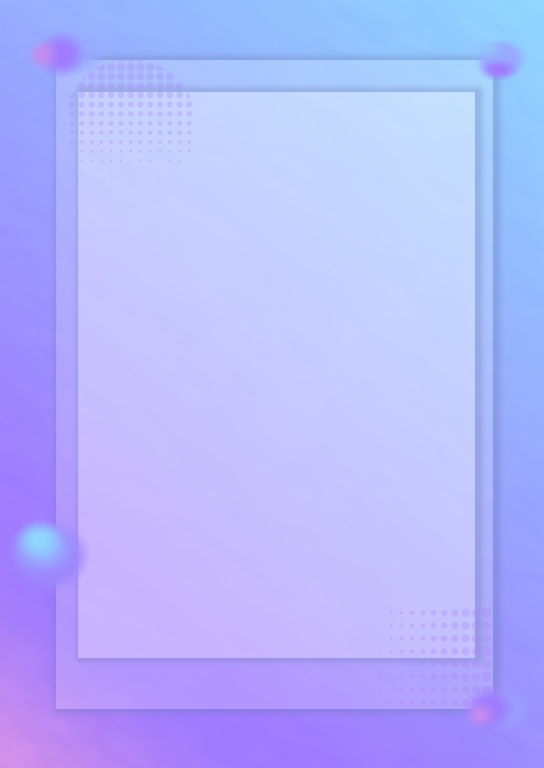
A Shadertoy shader for this background:

```glsl
// Two translucent panels over a diagonal violet-to-cyan gradient, with soft
// glossy balls and halftone patches. Built from box distances, elliptical
// glows, repeated dots and stretched value noise; the canvas height is 1.

#define ASPECT 0.7070
#define GRAIN 0.030
#define OUTER_WHITE 0.20
#define INNER_WHITE 0.26
#define SHADOW_WIDTH 0.011
#define SHADOW_DEPTH 0.30
#define DOT_OPACITY 0.30

const vec3 PINK = vec3(0.86, 0.58, 0.90);
const vec3 VIOLET = vec3(0.625, 0.485, 0.995);
const vec3 PERIWINKLE = vec3(0.595, 0.665, 0.995);
const vec3 CYAN = vec3(0.56, 0.84, 0.995);
const vec3 ORCHID = vec3(0.66, 0.52, 0.96);
const vec3 SHADE = vec3(0.40, 0.46, 0.70);

float hash(vec2 p) {
    p = fract(p * vec2(0.1031, 0.1137));
    p += dot(p, p.yx + 33.3);
    return fract((p.x + p.y) * p.x * 7.1);
}

float noise(vec2 p) {
    vec2 i = floor(p), f = fract(p);
    f = f * f * (3.0 - 2.0 * f);
    return mix(mix(hash(i), hash(i + vec2(1, 0)), f.x),
               mix(hash(i + vec2(0, 1)), hash(i + vec2(1, 1)), f.x), f.y);
}

// Streaks running down to the right, centred on zero
float streaks(vec2 p) {
    vec2 q = mat2(0.85, 0.53, -0.53, 0.85) * p;
    q = vec2(p.x * 0.85 - p.y * 0.53, p.x * 0.53 + p.y * 0.85) * vec2(22.0, 55.0);
    float sum = 0.0, weight = 0.5;
    for (int k = 0; k < 3; k++) {
        sum += weight * (noise(q + 40.0) - 0.5);
        q = q * 1.9 + 7.3;
        weight *= 0.5;
    }
    return sum;
}

vec3 backdrop(vec2 p) {
    float along = dot(p, vec2(0.635, 0.77));
    float t = clamp((along - 0.268) / 0.952, 0.0, 1.0);
    vec3 col = mix(VIOLET, PERIWINKLE, smoothstep(0.0, 1.0, t / 1.1 + 0.04));
    col = mix(VIOLET, PERIWINKLE, min(t * 2.0, 1.0));
    col = mix(col, CYAN, max(t * 2.0 - 1.0, 0.0));
    float corner = 1.0 - smoothstep(-0.06, 0.22, along);
    col = mix(col, PINK, corner);
    return col + GRAIN * (1.0 + 2.0 * corner) * streaks(p) * vec3(1.0, 1.0, 0.3);
}

float boxDistance(vec2 p, vec2 lo, vec2 hi) {
    vec2 d = abs(p - 0.5 * (lo + hi)) - 0.5 * (hi - lo);
    return length(max(d, 0.0)) + min(max(d.x, d.y), 0.0);
}

// White glass sheet with a shadow falling to the right, outside it only
vec3 panel(vec3 col, vec2 p, vec2 lo, vec2 hi, float white, float aa) {
    float inside = smoothstep(aa, -aa, boxDistance(p, lo, hi));
    float d = max(boxDistance(p - vec2(0.004, 0.0), lo, hi), 0.0);
    float shadow = SHADOW_DEPTH * exp(-d * d / (SHADOW_WIDTH * SHADOW_WIDTH * 0.4));
    col = mix(col, SHADE, shadow * (1.0 - inside));
    return mix(col, vec3(1.0), white * inside);
}

// Lattice of dots whose radius grows along a direction from the start
float halftone(vec2 p, vec2 cell, vec2 start, vec2 growth, float aa) {
    vec2 centre = start + (floor((p - start) / cell) + 0.5) * cell;
    float radius = 0.46 * cell.x * clamp(dot(centre - start, growth), 0.0, 1.0);
    return smoothstep(aa, -aa, length(p - centre) - radius) * step(0.0004, radius);
}

vec3 glow(vec3 col, vec2 p, vec2 centre, vec2 radii, vec3 tint, float core) {
    return mix(col, tint, 1.0 - smoothstep(core, 1.0, length((p - centre) / radii)));
}

void mainImage(out vec4 fragColor, in vec2 fragCoord) {
    vec2 p = fragCoord / iResolution.xy * vec2(ASPECT, 1.0);
    float aa = 0.7 / iResolution.y;
    vec3 col = backdrop(p);

    // Panels
    vec2 lo = vec2(0.0729, 0.0768), hi = vec2(0.6406, 0.9219);
    col = panel(col, p, lo, hi, OUTER_WHITE, aa);
    col = panel(col, p, vec2(0.1016, 0.1432), vec2(0.6172, 0.8802), INNER_WHITE + 0.06 * p.y, aa);

    // Halftone patches: a disc fading downwards, a block fading leftwards
    float disc = smoothstep(aa, -aa, length(p - vec2(0.169, 0.837)) - 0.086);
    float block = smoothstep(aa, -aa, boxDistance(p, vec2(0.46, lo.y), vec2(0.638, 0.209)));
    float dots = disc * halftone(p, vec2(0.0127, 0.0122), vec2(0.100, 0.748), vec2(0.0, 5.8), aa);
    dots += block * halftone(p, vec2(0.0138, 0.0167), vec2(0.46, 0.0768), vec2(5.6, 0.0), aa);
    col = mix(col, ORCHID, DOT_OPACITY * dots);

    // Upper left ball
    col = glow(col, p, vec2(0.096, 0.930), vec2(0.050, 0.034), PERIWINKLE, 0.2);
    col = glow(col, p, vec2(0.080, 0.929), vec2(0.036, 0.035), VIOLET, 0.25);
    col = glow(col, p, vec2(0.056, 0.929), vec2(0.024, 0.024), mix(VIOLET, PINK, 0.65), 0.0);

    // Upper right ball
    col = glow(col, p, vec2(0.651, 0.923), vec2(0.037, 0.029), PERIWINKLE, 0.5);
    col = glow(col, p, vec2(0.648, 0.909), vec2(0.030, 0.017), VIOLET, 0.1);
    col = glow(col, p, vec2(0.632, 0.936), vec2(0.030, 0.014), mix(PERIWINKLE, CYAN, 0.6), 0.0);

    // Lower left ball
    col = glow(col, p, vec2(0.063, 0.276), vec2(0.058, 0.050), mix(VIOLET, PERIWINKLE, 0.25), 0.55);
    col = glow(col, p, vec2(0.056, 0.287), vec2(0.050, 0.040), mix(PERIWINKLE, CYAN, 0.3), 0.1);
    col = glow(col, p, vec2(0.051, 0.297), vec2(0.035, 0.029), CYAN, 0.1);

    // Lower right ball
    col = glow(col, p, vec2(0.656, 0.077), vec2(0.043, 0.035), mix(VIOLET, PERIWINKLE, 0.75), 0.3);
    col = glow(col, p, vec2(0.637, 0.077), vec2(0.037, 0.034), VIOLET, 0.25);
    col = glow(col, p, vec2(0.624, 0.069), vec2(0.024, 0.021), mix(VIOLET, PINK, 0.65), 0.0);

    fragColor = vec4(clamp(col, 0.0, 1.0), 1.0);
}
```
